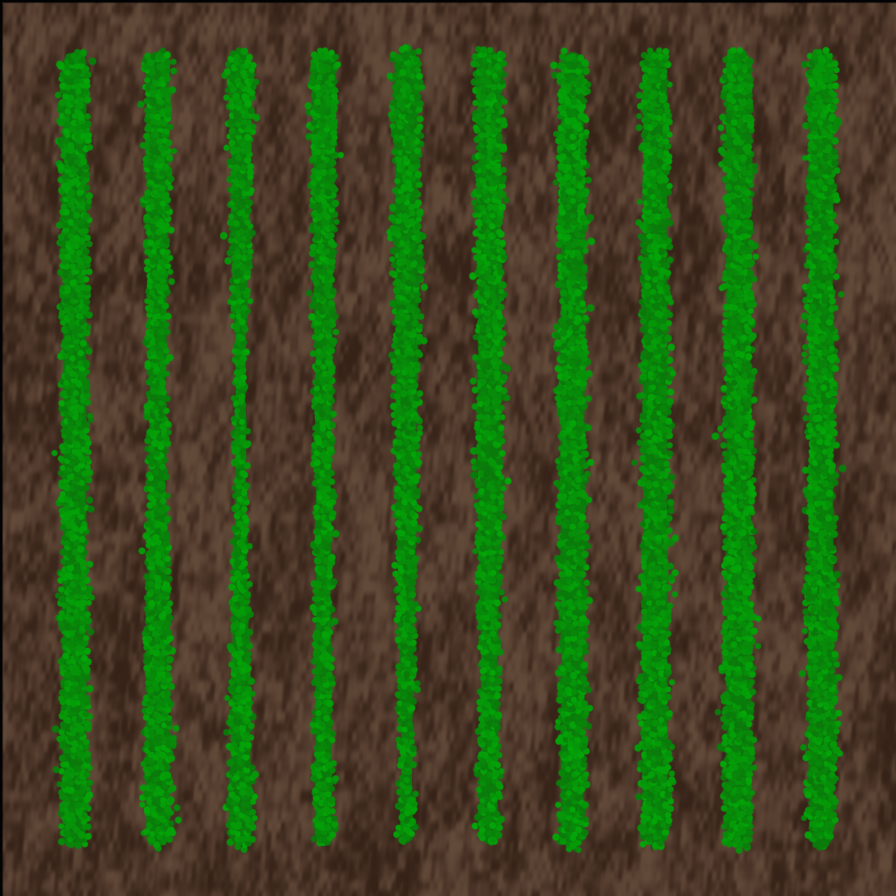
Give the GLSL for this pattern, as a WebGL 1 fragment shader.

```glsl
precision highp float;
// Ten upright rows of green crop seen from above on brown, fibrous soil.
// Each row is a capsule filled with jittered leaf dots whose random reach
// frays the edges; the soil is stretched value noise in three octaves.

uniform vec2 u_resolution;

const float ROW_COUNT = 10.0;
const float FIRST_ROW_X = 0.0833;
const float ROW_SPACING = 0.0926;
const float ROW_BOTTOM = 0.068;
const float ROW_TOP = 0.929;
const float LEAF_CELL = 0.0056;

const vec3 SOIL_DARK = vec3(0.215, 0.135, 0.095);
const vec3 SOIL_LIGHT = vec3(0.385, 0.29, 0.225);
const vec3 LEAF_DARK = vec3(0.04, 0.47, 0.04);
const vec3 LEAF_LIGHT = vec3(0.01, 0.65, 0.03);
const vec3 FRAME = vec3(0.01);

float hash(vec2 p) {
  return fract(sin(dot(p, vec2(127.1, 311.7))) * 43758.5453);
}

float valueNoise(vec2 p) {
  vec2 cell = floor(p);
  vec2 f = fract(p);
  f = f * f * (3.0 - 2.0 * f);
  float low = mix(hash(cell), hash(cell + vec2(1.0, 0.0)), f.x);
  float high = mix(hash(cell + vec2(0.0, 1.0)), hash(cell + 1.0), f.x);
  return mix(low, high, f.y);
}

// Soil grain, longer than it is wide and leaning slightly
vec3 soilColor(vec2 uv) {
  vec2 p = vec2(uv.x - 0.08 * uv.y, uv.y);
  float grain = 0.36 * valueNoise(p * vec2(210.0, 90.0))
              + 0.36 * valueNoise(p * vec2(105.0, 42.0) + 17.3)
              + 0.28 * valueNoise(p * vec2(27.0, 12.0) + 41.7);
  return mix(SOIL_DARK, SOIL_LIGHT, smoothstep(0.15, 0.83, grain));
}

// Soft bump centred on a row number and a height
float bump(vec2 p, vec2 center, vec2 size) {
  vec2 q = (p - center) / size;
  return exp(-dot(q, q));
}

// Half width of a row: two weak patches of the field grow thinner
float rowHalfWidth(float row, float y) {
  vec2 p = vec2(row, y);
  float thinning = 0.009 * bump(p, vec2(2.0, 0.52), vec2(1.3, 0.28))
                 + 0.008 * bump(p, vec2(4.0, 0.17), vec2(1.3, 0.25));
  float ripple = 0.0025 * (valueNoise(vec2(row * 7.0, y * 38.0)) - 0.5);
  return 0.0163 - thinning + ripple;
}

// Distance to the nearest row's axis, as a fraction of its half width
float rowDistance(vec2 p) {
  float row = floor((p.x - FIRST_ROW_X) / ROW_SPACING + 0.5);
  row = clamp(row, 0.0, ROW_COUNT - 1.0);
  float axisX = FIRST_ROW_X + row * ROW_SPACING;
  vec2 axis = vec2(axisX, clamp(p.y, ROW_BOTTOM, ROW_TOP));
  return length(p - axis) / rowHalfWidth(row, p.y);
}

// Lays the leaf dots of the 3 by 3 surrounding cells over a base colour
vec3 addLeaves(vec3 base, vec2 uv, float soft) {
  vec3 color = base;
  vec2 home = floor(uv / LEAF_CELL);
  for (int j = -1; j <= 1; j++) {
    for (int i = -1; i <= 1; i++) {
      vec2 cell = home + vec2(float(i), float(j));
      vec2 jitter = vec2(hash(cell), hash(cell + 53.1));
      vec2 center = (cell + mix(vec2(0.05), vec2(0.95), jitter)) * LEAF_CELL;

      // Most leaves stay near the row; a rare few stray further out
      float reach = mix(0.8, 1.15, hash(cell + 19.7))
                  + 0.55 * pow(hash(cell + 87.3), 12.0);
      float present = step(rowDistance(center), reach);

      float radius = mix(0.0036, 0.0046, hash(cell + 31.9));
      float d = length(uv - center) - radius;
      float cover = present * (1.0 - smoothstep(-soft, soft * 0.5, d));
      vec3 leaf = mix(LEAF_DARK, LEAF_LIGHT, hash(cell + 71.3));
      color = mix(color, leaf, cover);
    }
  }
  return color;
}

void main() {
  vec2 uv = gl_FragCoord.xy / u_resolution;
  float soft = max(1.0 / u_resolution.y, 0.0015);

  // Soil, then the dense row core, then single leaves
  vec3 color = soilColor(uv);
  float core = 1.0 - smoothstep(0.72, 0.92, rowDistance(uv));
  color = mix(color, LEAF_DARK, core);
  color = addLeaves(color, uv, soft);

  // Thin dark frame along the left and top edges
  float edge = min(uv.x, 1.0 - uv.y);
  color = mix(FRAME, color, smoothstep(0.003 - soft, 0.003 + soft, edge));
  gl_FragColor = vec4(color, 1.0);
}
```
